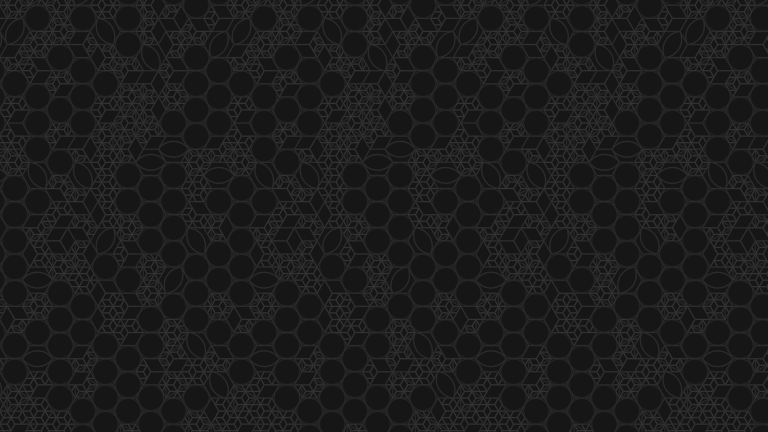
Write a Shadertoy shader that draws this pattern.

```glsl
// Dark honeycomb engraved with fine grey lines. Each cell is hashed to a
// ringed blank, a leaf, or a cube whose rhombi hold a half-size cube lattice.
// Layered sines gather the cell kinds into loose clusters.

#define CELLS 16.5          // cell heights per canvas height
#define PERIOD 10.0         // columns before the layout repeats
#define LINE_WIDTH 0.050    // in cell heights
#define BLANK_SHARE 0.43
#define LEAF_SHARE 0.10
#define FILL_SHARE 0.78     // rhombi holding the fine lattice
#define CLUSTERING 0.11
#define GROUND vec3(0.088)
#define INK vec3(0.215)

const float TAU = 6.2831853;
const vec2 PAIR = vec2(1.7320508, 1.0);   // spacing of one cell pair

float hash(vec3 v) {
    v = fract(v * vec3(0.1031, 0.1130, 0.0973));
    v += dot(v, v.yzx + 33.33);
    return fract((v.x + v.y) * v.z);
}

// Offset from the centre of the nearest flat-topped hexagon of height 1
vec2 hexLocal(vec2 p) {
    vec2 a = mod(p, PAIR) - 0.5 * PAIR;
    vec2 b = mod(p - 0.5 * PAIR, PAIR) - 0.5 * PAIR;
    return dot(a, a) < dot(b, b) ? a : b;
}

float hexEdge(vec2 p) {
    p = abs(p);
    return abs(0.5 - max(p.y, dot(p, 0.5 * PAIR)));
}

// Fold the plane into one third, centred on the x axis
vec2 foldThird(vec2 p) {
    float a = mod(atan(p.y, p.x) + TAU / 6.0, TAU / 3.0) - TAU / 6.0;
    return length(p) * vec2(cos(a), sin(a));
}

float spokes(vec2 p) { return abs(foldThird(p).y); }

// Triangle joining every second corner of the hexagon
float triangle(vec2 p) { return abs(foldThird(p).x - 0.288675); }

// Two arcs meeting at opposite corners
float leaf(vec2 p, float angle) {
    float c = cos(angle), s = sin(angle);
    p = abs(mat2(c, -s, s, c) * p);
    return abs(length(p + vec2(0.0, 0.4056)) - 0.7056);
}

// Antialiased coverage of a line at distance d
float stroke(float d, float px) {
    return clamp(0.5 + (0.5 * LINE_WIDTH - d) / px, 0.0, 1.0);
}

void mainImage(out vec4 fragColor, in vec2 fragCoord) {
    float px = CELLS / iResolution.y;
    vec2 p = fragCoord * px + vec2(0.3, 0.2);
    vec2 q = hexLocal(p);

    // Whole-number cell address, repeating across the canvas
    vec2 id = floor((p - q) / (0.5 * PAIR) + 0.5);
    id.x = mod(id.x, PERIOD);

    // Choose the kind of cell
    float phase = TAU * id.x / PERIOD;
    float drift = sin(phase + 0.37 * id.y) + sin(2.0 * phase - 0.53 * id.y);
    float pick = hash(vec3(id, 1.0)) + CLUSTERING * drift;
    float turn = hash(vec3(id, 2.0));

    // Faint outline shared by all cells
    float ink = 0.62 * stroke(hexEdge(q), px);
    vec3 ground = GROUND;

    if (pick < BLANK_SHARE) {
        // Blank disc with a ring touching the six sides
        float r = length(q);
        ink = max(ink, 0.42 * stroke(abs(r - 0.485), px));
        ground *= 1.0 - 0.04 * smoothstep(0.5 + px, 0.5 - px, r);
    } else if (pick < BLANK_SHARE + LEAF_SHARE) {
        ink = max(ink, 0.65 * stroke(leaf(q, floor(turn * 3.0) * TAU / 6.0), px));
    } else {
        // Cube, either way up
        vec2 c = turn < 0.5 ? q : -q;
        ink = max(ink, 0.75 * stroke(spokes(c), px));

        // Fine lattice inside a random choice of its three rhombi
        float third = floor(fract(atan(c.y, c.x) / TAU + 1.0) * 3.0);
        if (hash(vec3(id, 3.0 + third)) < FILL_SHARE) {
            vec2 fine = hexLocal(2.0 * c + 0.5 * PAIR);
            float d = 0.5 * min(hexEdge(fine), spokes(fine));
            ink = max(ink, 0.85 * stroke(d, px));
            if (turn > 0.3) ink = max(ink, 0.5 * stroke(triangle(c), px));
        }
    }

    fragColor = vec4(mix(ground, INK, ink), 1.0);
}
```
